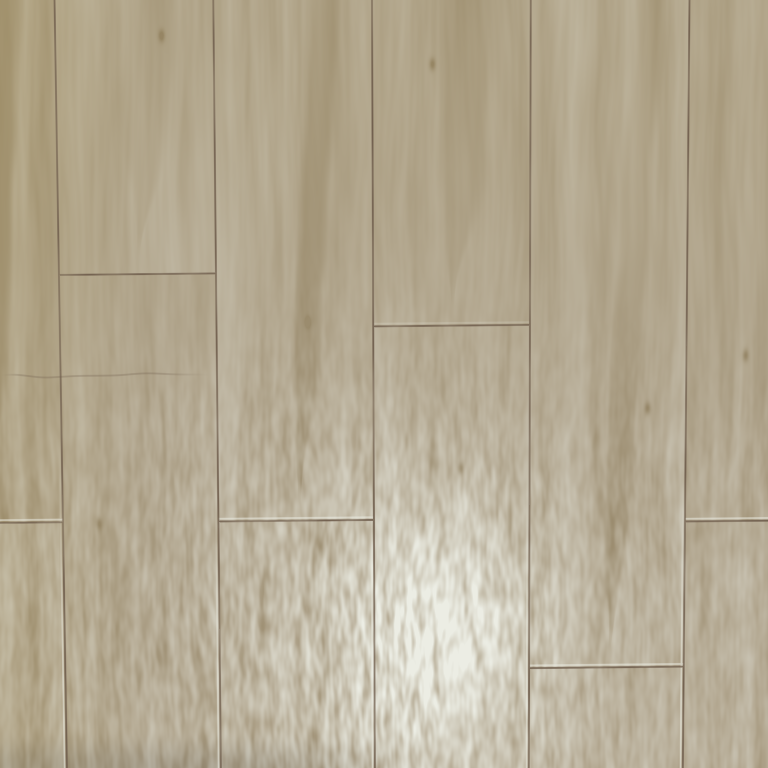
A Shadertoy shader for this texture:

```glsl
// Pale wood plank floor: six columns of staggered boards converging slightly downward.
// Each board gets its own stretched gradient-noise grain and tapered heartwood;
// a lamp reflection low in the frame brightens the flaky grain and the bevels.

#define PITCH 0.2067            // board width at the top edge
#define TAPER 0.970             // relative board width at the bottom edge
#define VANISH_X 0.608          // x toward which the seams lean
#define SEAM_HALF 0.0012        // half width of the gaps
#define GLARE_POS vec2(0.575, 0.175)
#define WOOD vec3(0.700, 0.655, 0.565)
#define DARK_WOOD vec3(0.600, 0.540, 0.425)
#define PALE_WOOD vec3(0.780, 0.755, 0.690)
#define GLARE_COLOR vec3(0.925, 0.930, 0.895)
#define GAP_COLOR vec3(0.430, 0.360, 0.295)

// Height of the end joint in each column, left to right
const float JOINTS[6] = float[6](0.319, 0.643, 0.322, 0.576, 0.131, 0.322);

float hash(vec2 p) {
    vec3 q = fract(p.xyx * 0.1031);
    q += dot(q, q.yzx + 33.33);
    return fract((q.x + q.y) * q.z);
}

float cornerSlope(vec2 cell, vec2 offset) {
    float angle = 6.2832 * hash(cell);
    return dot(vec2(cos(angle), sin(angle)), offset);
}

// Gradient noise, roughly -0.7 to 0.7
float noise(vec2 p) {
    vec2 i = floor(p), f = p - i, e = vec2(1.0, 0.0);
    vec2 w = f * f * f * (f * (f * 6.0 - 15.0) + 10.0);
    float low = mix(cornerSlope(i, f), cornerSlope(i + e, f - e), w.x);
    float high = mix(cornerSlope(i + e.yx, f - e.yx), cornerSlope(i + 1.0, f - 1.0), w.x);
    return mix(low, high, w.y);
}

// Smooth-edged line of given half width
float line(float d, float halfWidth) {
    float aa = 0.75 / iResolution.y;
    return 1.0 - smoothstep(halfWidth - aa, halfWidth + aa, abs(d));
}

float glow(vec2 p, vec2 radius) {
    p /= radius;
    return exp(-dot(p, p));
}

void mainImage(out vec4 fragColor, in vec2 fragCoord) {
    vec2 uv = fragCoord / iResolution.xy;

    // Board layout
    float width = PITCH * mix(TAPER, 1.0, uv.y);
    float u = (uv.x - VANISH_X) / width + 0.598;
    float column = floor(u);
    float across = u - column;
    float joint = JOINTS[clamp(int(column) + 3, 0, 5)] + 0.002 * (across - 0.5);
    float above = uv.y - joint;
    float upper = step(0.0, above);
    vec2 board = vec2(column + 11.0, upper * 7.0 + 3.0);
    float seed = hash(board);

    // Grain, stretched along the boards
    vec2 p = vec2(across * PITCH, uv.y) + board * vec2(3.17, 5.31);
    p.x += 0.012 * noise(p * vec2(9.0, 3.0));
    float bands = noise(p * vec2(26.0, 1.5));
    float streaks = 0.6 * noise(p * vec2(75.0, 4.5)) + 0.4 * noise(p * vec2(160.0, 11.0));
    float flakes = noise(p * vec2(85.0, 20.0)) + 0.6 * noise(p * vec2(170.0, 48.0));
    float low = 1.0 - smoothstep(0.25, 0.68, uv.y);
    float tone = 0.65 * bands + 0.5 * streaks + 0.3 * (seed - 0.5);
    tone += low * (0.5 * flakes + 0.45 * streaks + 0.12);

    // Tapered heartwood above each joint, strongest in alternate columns
    float odd = mod(column, 2.0);
    float core = across - (0.51 + 0.28 * above) - 0.05 * noise(vec2(uv.y * 7.0, column));
    float reach = smoothstep(0.02, 0.22, above);
    float coreWidth = mix(0.17, 0.095, odd) * reach + 0.01;
    float heart = 1.0 - smoothstep(coreWidth * 0.45, coreWidth * 1.15, abs(core));
    heart *= upper * smoothstep(0.015, 0.06, above) * mix(0.35, 0.75, odd);
    heart *= 1.0 - 0.4 * smoothstep(0.35, 0.7, above);
    tone -= heart * (0.85 + 0.5 * streaks);

    // Small knot on some boards
    float knotY = mix(-0.27, 0.27, upper) * (0.6 + 0.7 * hash(board + 5.0));
    vec2 knot = vec2((across - 0.2 - 0.6 * seed) * width, above - knotY);
    tone -= step(0.35, hash(board + 9.0)) * glow(knot, vec2(0.004, 0.008)) * 1.1;

    vec3 color = mix(WOOD, PALE_WOOD, clamp(tone, 0.0, 1.0));
    color = mix(color, DARK_WOOD, clamp(-tone, 0.0, 1.1));

    // Warmer light at the top and left
    float warmth = 0.55 * smoothstep(0.35, 1.0, uv.y) + 0.8 * (1.0 - smoothstep(0.0, 0.22, uv.x));
    color -= warmth * vec3(0.004, 0.010, 0.038);

    // Lamp reflection broken up by the flakes
    float hot = glow(uv - GLARE_POS, vec2(0.125, 0.16));
    float halo = glow(uv - vec2(0.49, 0.12), vec2(0.26, 0.33));
    float shine = hot * (0.68 + 0.35 * flakes) + halo * (0.27 + 0.55 * flakes);
    color = mix(color, GLARE_COLOR, clamp(shine, 0.0, 1.0));
    color *= 1.0 - 0.10 * (1.0 - smoothstep(0.0, 0.05, uv.y)) * (1.0 - smoothstep(0.3, 0.6, uv.x));

    // Faint scratch across the left boards
    float scratch = line(uv.y - 0.511 - 0.006 * noise(uv * vec2(14.0, 1.0)), 0.0012);
    scratch *= smoothstep(0.0, 0.03, uv.x) * (1.0 - smoothstep(0.2, 0.28, uv.x));
    color = mix(color, GAP_COLOR, 0.28 * scratch);

    // Gaps and their lit bevels
    float seam = (u - round(u)) * width;
    float lit = 1.0 - smoothstep(0.5, 0.63, uv.y);
    float bevel = max(line(seam + 0.003, 0.0011) * (1.0 - smoothstep(0.1, 0.45, uv.y)),
                      line(above - 0.0035, 0.0012) * lit);
    color = mix(color, GLARE_COLOR, 0.55 * bevel);
    float wear = 0.75 + 0.35 * noise(uv * vec2(30.0, 14.0));
    float gap = max(line(seam, SEAM_HALF), line(above, SEAM_HALF));
    color = mix(color, GAP_COLOR, gap * wear);

    fragColor = vec4(clamp(color, 0.0, 1.0), 1.0);
}
```
